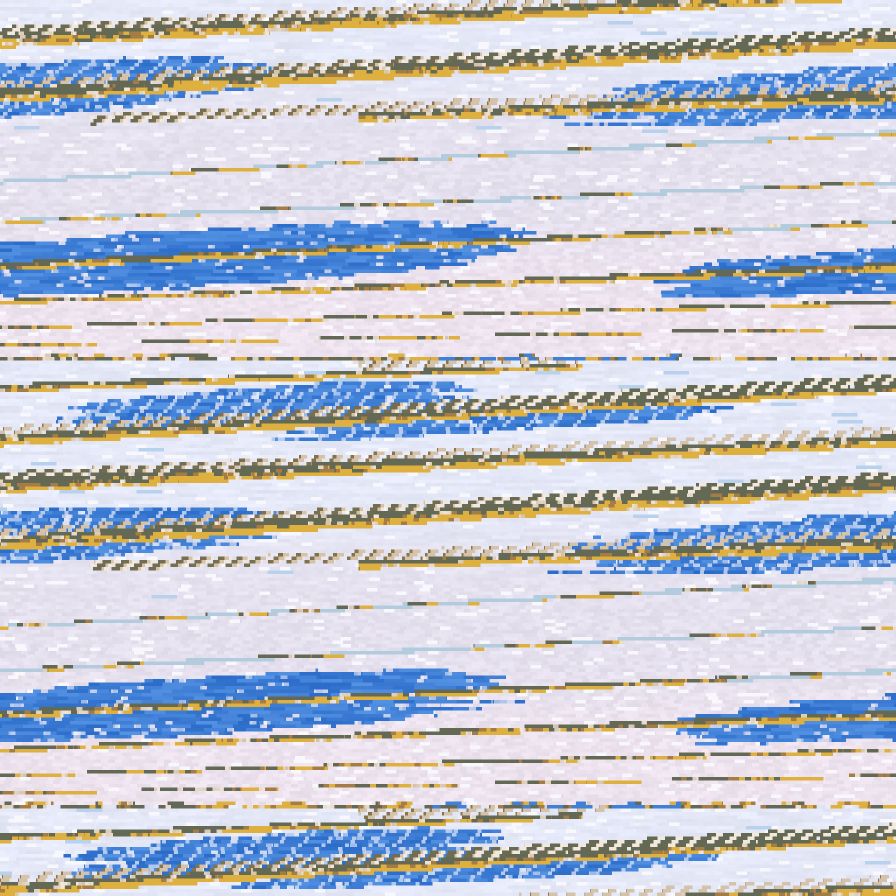
Give the GLSL for this pattern, as a Shadertoy shader.

```glsl
// Woven glitch strata: blue ragged patches and gilded cords winding up two stacked tiles.

const float UNITS = 768.0;   // design units across the canvas
const float TILE = 384.0;    // tile height: two repeats down
const float ROW = 3.0;       // height of one woven row
const int CORDS = 12;

// Left-hand depth and half width of each turn; each turn ends where the previous began.
const float depth[CORDS] = float[](0., 28., 72., 112., 160., 192., 233., 269., 307., 337., 359., 374.);
const float girth[CORDS] = float[](2., 3.5, 5., 6., 6., 2., 1.5, 2., 3.6, 2., 1.3, 1.1);

const vec3 GOLD = vec3(.87, .69, .25);
const vec3 OLIVE = vec3(.39, .41, .33);
const vec3 BROWN = vec3(.64, .49, .27);
const vec3 TAN = vec3(.83, .76, .67);
const vec3 CREAM = vec3(.95, .91, .86);
const vec3 BLUE = vec3(.25, .50, .84);
const vec3 PALE_BLUE = vec3(.60, .72, .91);

float hash(vec2 p) {
    return fract(sin(dot(p, vec2(127.1, 311.7))) * 43758.5453);
}

// Random value per stitch, with stitches staggered from row to row.
float stitch(float x, float size, float seed) {
    return hash(vec2(floor(x * UNITS / size + hash(vec2(seed, size))), seed));
}

// Positive inside a slanted, horizontally wrapped lens.
float lens(vec2 p, vec2 centre, vec2 radius) {
    vec2 d = p - centre;
    d.x = fract(d.x + .5) - .5;
    d.y += 45. * d.x;
    vec2 q = d / radius;
    return 1. - q.x * q.x - q.y * q.y * q.y * q.y;
}

// Ground cloth: long streaks above, fine speckle and a pink cast below.
vec3 cloth(float x, float y, float seed) {
    vec3 tint = mix(vec3(.895, .91, .97), vec3(.90, .88, .935), smoothstep(110., 220., y));
    tint = mix(tint, vec3(.93, .89, .935), smoothstep(250., 340., y));
    float fine = smoothstep(150., 240., y);
    float n = mix(stitch(x, 24., seed), stitch(x, 6., seed), .3 + .6 * fine);
    tint += (n - .5) * .065;
    if (stitch(x, 9., seed + 7.) > .93) tint = vec3(.97, .97, .99);
    if (stitch(x, 22., seed + 3.) > .985 + .015 * fine) tint = vec3(.72, .82, .93);
    return tint;
}

// Blue patches with frayed ends, slanted hatching and pale flecks.
vec3 dyePatches(vec3 base, float x, float y, float seed) {
    vec2 p = vec2(x, y);
    float hatched = max(lens(p, vec2(.31, 42.), vec2(.23, 18.)), lens(p, vec2(.97, 157.), vec2(.33, 23.)));
    hatched = max(hatched, lens(p, vec2(.54, 57.), vec2(.25, 8.)));
    float solid = max(lens(p, vec2(.23, 299.), vec2(.34, 25.)), lens(p, vec2(.02, 308.), vec2(.28, 19.)));
    float fray = (hash(vec2(seed, 4.)) - .5) * .45 + (stitch(x, 28., seed) - .5) * .35;
    if (max(hatched, solid) + fray < .08) return base;
    vec3 dye = BLUE + (stitch(x, 18., seed + 2.) - .5) * vec3(.16, .15, .10);
    float hatch = fract(x * 38. + y * .06 + .25 * hash(vec2(seed, 8.)));
    if (hatched > solid && hatch > .82) dye = mix(PALE_BLUE, base, .35);
    if (stitch(x, 6., seed + 5.) > .90) dye = mix(PALE_BLUE, base, stitch(x, 6., seed + 6.));
    return dye;
}

// Metal thread: dark on the upper side, gold below, broken by small glints.
vec3 thread(float x, float side, float seed) {
    float n = stitch(x, 5., seed + 11.);
    float shade = side + (stitch(x, 32., seed) - .5) * .9 + (n - .5) * .9;
    vec3 colour = shade < -.15 ? OLIVE : (shade < .05 ? BROWN : GOLD);
    return n > .87 ? mix(TAN, CREAM, stitch(x, 3., seed)) : colour;
}

// Twisted strand lying just above a cord, dark along part of its winding.
vec3 twistedStrand(vec3 base, float x, float offset, float turn, float seed) {
    float twist = fract(x * 46. + offset * .09 + .2 * hash(vec2(seed, 9.)));
    float dark = cos(3.14159 * (turn - 1.2));
    if (abs(offset) > 4.2 || twist > .72 + .25 * dark) return base;
    vec3 shadow = mix(BROWN, OLIVE, .6 + .4 * dark);
    return twist < .3 + .3 * dark ? shadow : (twist < .6 ? TAN : CREAM);
}

vec3 cords(vec3 base, float x, float y, float tile, float seed) {
    vec3 colour = base;
    for (int i = 1; i < CORDS; i++) {
        float turn = float(i) - x;
        float drift = mix(hash(vec2(i, tile)), hash(vec2(i - 1, tile)), x) * 4. - 2.;
        float offset = y - mix(depth[i], depth[i - 1], x) - drift * step(float(i), 8.);
        float width = mix(girth[i], girth[i - 1], x);
        bool wound = (turn > 1. && turn < 4.9) || turn < .6;
        if (wound) colour = twistedStrand(colour, x, offset + 8., turn, seed);
        bool bare = (turn > 4.6 && turn < 5.) || turn < .35;
        if (abs(offset) < width && !bare) {
            colour = thread(x, offset / max(width, 2.), seed);
            bool faded = turn > 5. && turn < 7.2;
            if (faded && stitch(x, 26., seed) < .6) colour = vec3(.70, .80, .87);
        }
    }
    return colour;
}

vec3 weave(vec2 uv) {
    float down = (1. - uv.y) * UNITS - 306.;
    float tile = floor(down / TILE);
    float row = floor(mod(down, TILE) / ROW);
    float y = (row + .5) * ROW;
    float seed = row + tile * 131.;
    vec3 colour = dyePatches(cloth(uv.x, y, seed), uv.x, y, seed);
    colour = cords(colour, uv.x, y, tile, seed);
    // Level seam closing the tile, with a few blue stitches.
    bool seam = row == 0. || (row == 127. && stitch(uv.x, 14., seed) > .65);
    if (seam && stitch(uv.x, 12., seed + 1.) > .15) {
        bool blue = abs(uv.x - .62) < .14 && stitch(uv.x, 7., seed) > .5;
        colour = blue ? BLUE : thread(uv.x, 0., seed);
    }
    return colour;
}

void mainImage(out vec4 fragColor, in vec2 fragCoord) {
    vec3 sum = vec3(0.);
    for (int i = 0; i < 4; i++) {   // four samples smooth the stitch edges
        vec2 jitter = vec2(i % 2, i / 2) * .5 - .25;
        sum += weave((fragCoord + jitter) / iResolution.xy);
    }
    fragColor = vec4(sum * .25, 1.);
}
```
